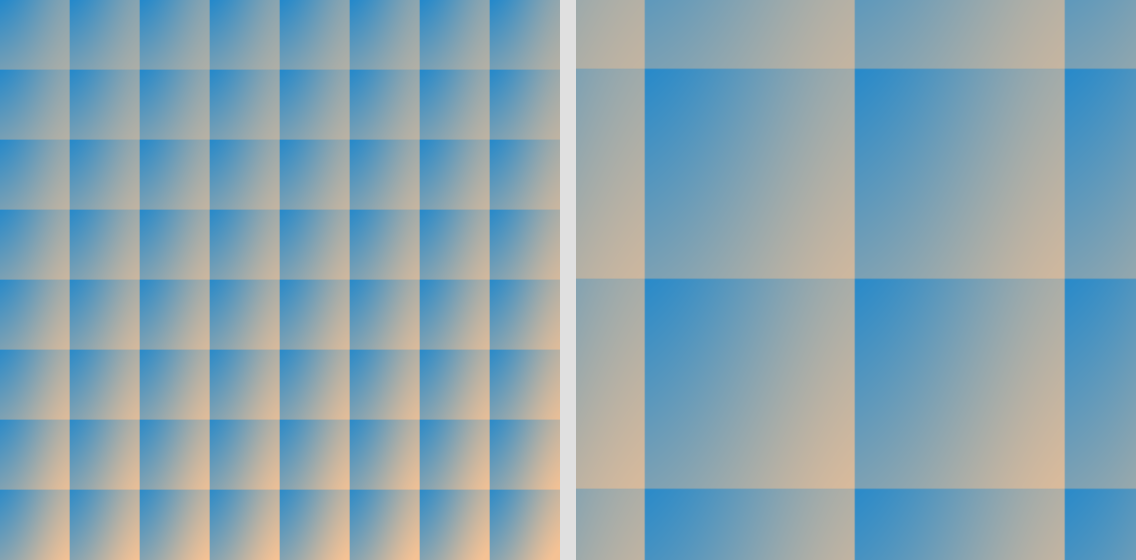
Left, the full canvas; right, a detail of the centre.
A three.js fragment shader for this pattern:

```glsl
// Grid of square tiles, each fading from blue to peach, warmer toward the lower right.
varying vec2 vUv;

const float TILES = 8.0;                  // tiles across and down
const float EDGE = 0.012;                 // softened seam, in tile widths
const float EASE = 0.5;                   // 0 = linear fade across, 1 = smooth
const float COLUMN_WARMTH = 0.05;         // extra warmth at the right side
const vec3 BLUE = vec3(0.12, 0.53, 0.80);
const vec3 PEACH = vec3(0.96, 0.76, 0.58);

// Warmth at tile corners: top left, top right, bottom left, bottom right
const vec4 TOP_ROW = vec4(0.02, 0.49, 0.41, 0.66);
const vec4 BOTTOM_ROW = vec4(0.07, 0.73, 0.47, 1.00);

// Returns each tile's fade to its start at the seam, except at the canvas border
vec2 softenSeams(vec2 local, vec2 tile) {
  vec2 seam = smoothstep(1.0 - EDGE, 1.0, local);
  vec2 inner = step(tile, vec2(TILES - 1.5));
  return local * (1.0 - seam * inner);
}

float tileWarmth(vec2 local, vec2 tile) {
  vec2 progress = tile / (TILES - 1.0);
  vec4 corners = mix(TOP_ROW, BOTTOM_ROW, progress.y);
  float across = mix(local.x, smoothstep(0.0, 1.0, local.x), EASE);
  float top = mix(corners.x, corners.y, across);
  float bottom = mix(corners.z, corners.w, across);
  return mix(top, bottom, local.y) + COLUMN_WARMTH * progress.x * across;
}

void main() {
  // Tile coordinates run right and down from the upper left
  vec2 grid = vec2(vUv.x, 1.0 - vUv.y) * TILES;
  vec2 tile = clamp(floor(grid), 0.0, TILES - 1.0);
  vec2 local = softenSeams(grid - tile, tile);

  float warmth = clamp(tileWarmth(local, tile), 0.0, 1.0);
  gl_FragColor = vec4(mix(BLUE, PEACH, warmth), 1.0);
}
```
